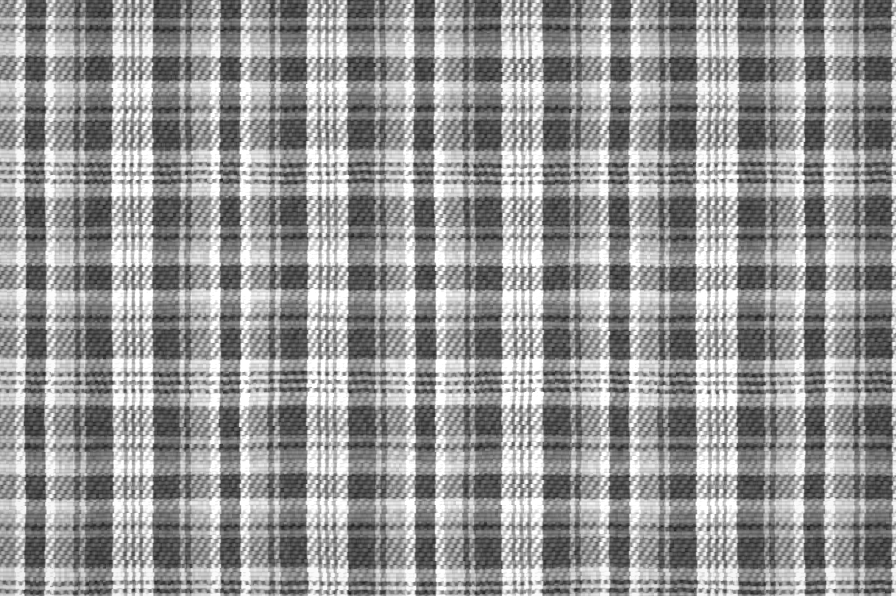
Write a Shadertoy shader that draws this texture.

```glsl
// Grey and white plaid cloth: a mirrored stripe sett woven as a fine twill.

// Layout, in canvas heights
const vec2 REPEAT = vec2(0.3270, 0.3506);   // size of one plaid repeat
const vec2 CENTER = vec2(0.2225, 0.0080);   // middle of the first wide white band
const float THREADS = 50.0;                 // sett units per repeat, both ways

// Sett, measured from the middle of the white band: x for warp, y for weft
const vec2 WHITE_END = vec2(5.2, 5.6);
const vec2 DARK_END = vec2(12.2, 12.9);
const vec2 ACCENT = vec2(14.3, 15.4);       // dark line in the grey band
const vec2 PALE_START = vec2(20.0, 19.1);   // white edging
const vec2 CORE_START = vec2(22.4, 22.0);   // narrow dark band
const vec2 ACCENT_TONE = vec2(0.34, 0.22);
const vec2 PIN_TONE = vec2(0.55, 0.20);     // thin lines in the white band
const float PIN_SPACING = 2.0;
const float PIN_HALF = 0.45;
const float ACCENT_HALF = 0.75;
const float EDGE = 0.25;                    // softness of stripe borders

// Yarn tones
const float WHITE = 1.02;
const float GREY = 0.72;
const float DARK = 0.30;

// Weave and wear
const float FINENESS = 1.4;                 // twill floats per sett unit across
const float WEFT_SHARE = 0.37;              // mean visible share of the weft
const float TWILL = 0.19;                   // swing of that share along a row
const float TWILL_SHADE = 0.055;            // shadow where the weft dips
const float ROW_SHADE = 0.05;
const float FUZZ = 0.35;                    // raggedness of stripe borders
const float YARN_VARIATION = 0.06;
const float FLECK = 0.11;
const float WOBBLE = 0.6;
const float WEAR = 0.05;
const float VIGNETTE = 0.04;
const int SAMPLES = 3;                      // antialiasing grid per side
const float TAU = 6.28319;

float hash(vec2 p) {
    return fract(sin(dot(p, vec2(127.1, 311.7))) * 43758.5453);
}

float noise(vec2 p) {
    vec2 i = floor(p), f = fract(p);
    f = f * f * (3.0 - 2.0 * f);
    return mix(mix(hash(i), hash(i + vec2(1, 0)), f.x),
               mix(hash(i + vec2(0, 1)), hash(i + vec2(1, 1)), f.x), f.y);
}

float after(float d, float start) { return smoothstep(start - EDGE, start + EDGE, d); }

float line(float d, float middle, float halfWidth) {
    return 1.0 - after(abs(d - middle), halfWidth);
}

// Tones of warp (x) or weft (y) at a position in sett units
float settTone(float t, int axis) {
    float d = abs(t - THREADS * floor(t / THREADS + 0.5));
    float pins = max(line(d, 0.0, PIN_HALF), line(d, PIN_SPACING, PIN_HALF));
    float tone = mix(WHITE, PIN_TONE[axis], pins);
    tone = mix(tone, DARK, after(d, WHITE_END[axis]));
    tone = mix(tone, GREY, after(d, DARK_END[axis]));
    tone = mix(tone, ACCENT_TONE[axis], line(d, ACCENT[axis], ACCENT_HALF));
    tone = mix(tone, WHITE, after(d, PALE_START[axis]));
    return mix(tone, DARK, after(d, CORE_START[axis]));
}

float cloth(vec2 uv) {
    vec2 t = (uv - CENTER) / REPEAT * THREADS;
    // Threads wander slightly along their length
    t += WOBBLE * (vec2(noise(t * vec2(0.12, 0.05)),
                        noise(t * vec2(0.05, 0.12) + 40.0)) - 0.5);
    float row = floor(t.y + 0.5);
    float column = floor(t.x * FINENESS + 0.5);

    // Each row shows weft floats, shifted by one third from row to row
    float twill = cos(TAU * (t.x * FINENESS - row) / 3.0);
    float warp = settTone(t.x + FUZZ * (hash(vec2(row, 5.0)) - 0.5), 0);
    float weft = settTone(t.y + FUZZ * (hash(vec2(column, 9.0)) - 0.5), 1);
    float tone = mix(warp, weft, WEFT_SHARE + TWILL * twill);

    // Relief, uneven dye and flecks
    tone -= TWILL_SHADE * twill;
    tone += ROW_SHADE * cos(TAU * (t.y - row));
    tone *= 1.0 + YARN_VARIATION * (hash(vec2(row, 7.0)) + hash(vec2(column, 3.0)) - 1.0);
    tone += FLECK * (hash(vec2(column, row)) - 0.5);
    return clamp(tone, 0.0, 1.0);
}

void mainImage(out vec4 fragColor, in vec2 fragCoord) {
    float tone = 0.0;
    for (int y = 0; y < SAMPLES; y++)
        for (int x = 0; x < SAMPLES; x++) {
            vec2 offset = (vec2(x, y) + 0.5) / float(SAMPLES) - 0.5;
            tone += cloth((fragCoord + offset) / iResolution.y);
        }
    tone /= float(SAMPLES * SAMPLES);

    // Soft wear and darker borders
    vec2 fromMiddle = 2.0 * fragCoord / iResolution.xy - 1.0;
    tone *= 1.0 + WEAR * (noise(fragCoord / iResolution.y * 5.0) - 0.5);
    tone *= 1.03 - VIGNETTE * dot(fromMiddle, fromMiddle);
    fragColor = vec4(vec3(clamp(tone, 0.0, 1.0)), 1.0);
}
```
